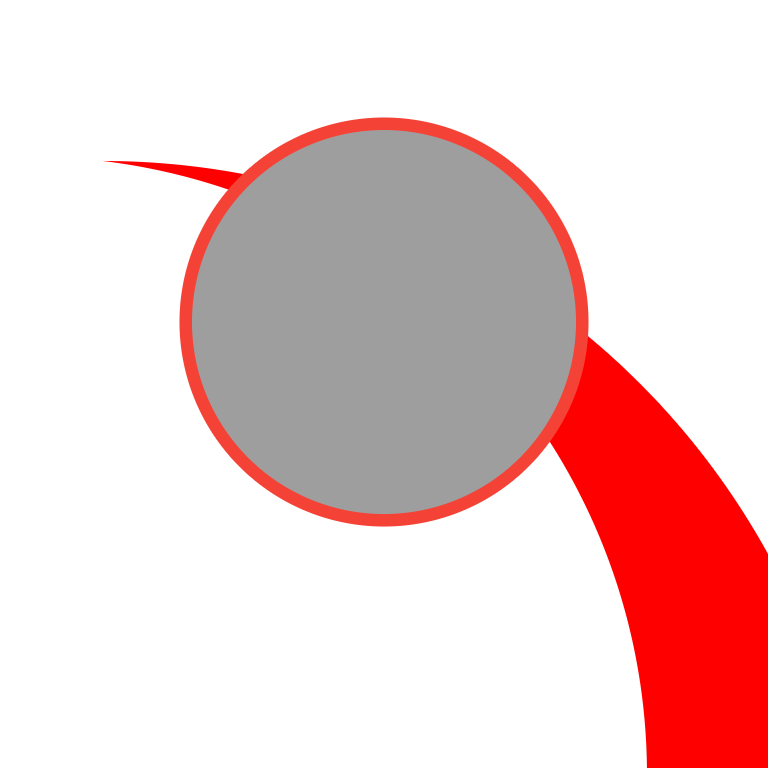
This background is drawn by a WebGL 2 fragment shader. Its source:

```glsl
#version 300 es
precision highp float;

uniform vec2 u_resolution;
out vec4 fragColor;

// Colours
const vec3 PAPER = vec3(1.0);
const vec3 CRESCENT_RED = vec3(1.0, 0.0, 0.0);
const vec3 RIM_RED = vec3(0.957, 0.263, 0.212);
const vec3 DISC_GREY = vec3(0.62);

// Disc with rim
const vec2 DISC_CENTER = vec2(0.5, 0.5807);
const float DISC_RADIUS = 0.25;
const float RIM_RADIUS = 0.2663;

// Crescent: the outer circle with the inner circle cut away
const vec2 OUTER_CENTER = vec2(0.134, -0.1983);
const float OUTER_RADIUS = 0.9887;
const vec2 INNER_CENTER = vec2(0.038, -0.0083);
const float INNER_RADIUS = 0.8044;

float circleDistance(vec2 p, vec2 center, float radius) {
    return length(p - center) - radius;
}

// Coverage of a shape, smoothed over one pixel
float coverage(float dist, float pixel) {
    return clamp(0.5 - dist / pixel, 0.0, 1.0);
}

void main() {
    float side = min(u_resolution.x, u_resolution.y);
    float pixel = 1.0 / side;
    vec2 p = (gl_FragCoord.xy - 0.5 * u_resolution) / side + 0.5;

    // Crescent sweeping to the lower right
    float outer = circleDistance(p, OUTER_CENTER, OUTER_RADIUS);
    float inner = circleDistance(p, INNER_CENTER, INNER_RADIUS);
    float crescent = max(outer, -inner);
    vec3 color = mix(PAPER, CRESCENT_RED, coverage(crescent, pixel));

    // Rim, then the disc face on top
    float rim = circleDistance(p, DISC_CENTER, RIM_RADIUS);
    float face = circleDistance(p, DISC_CENTER, DISC_RADIUS);
    color = mix(color, RIM_RED, coverage(rim, pixel));
    color = mix(color, DISC_GREY, coverage(face, pixel));

    fragColor = vec4(color, 1.0);
}
```
